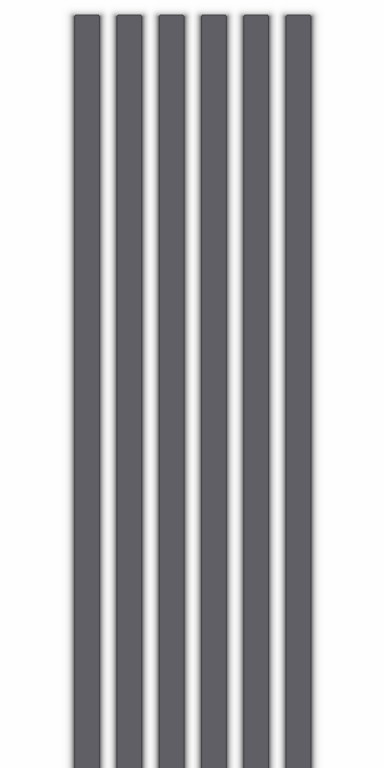
Give the GLSL for this pattern, as a WebGL 2 fragment shader.

```glsl
#version 300 es
precision highp float;
// Six tall grey bars with thin dark rims and soft shadows on white.

uniform vec2 u_resolution;
out vec4 fragColor;

// Lengths are fractions of the canvas width.
const float BAR_COUNT = 6.0;
const float PITCH = 0.1101;
const float CENTER_X = 0.502;
const float HALF_WIDTH = 0.0334;
const float TOP_MARGIN = 0.038;
const float CHAMFER = 0.004;
const float RIM_WIDTH = 0.0045;
const float SHADOW_SIZE = 0.0085;
const float SHADOW_FALLOFF = 1.2;
const float SHADOW_STRENGTH = 0.56;
const float SHADOW_DROP = 0.007;

const vec3 PAPER = vec3(0.996);
const vec3 BAR = vec3(0.380, 0.373, 0.400);
const vec3 RIM = vec3(0.235, 0.232, 0.245);

// Distance to a bar with cut top corners; q is the offset from its side and top.
float barDistance(vec2 q) {
    float cut = (q.x + q.y + CHAMFER) * 0.7071;
    return max(max(q.x, q.y), cut);
}

// Shadow opacity, dropped slightly below the bar top.
float shadowAmount(vec2 q) {
    float d = length(max(q + vec2(0.0, SHADOW_DROP), 0.0));
    return SHADOW_STRENGTH * exp(-pow(d / SHADOW_SIZE, SHADOW_FALLOFF));
}

void main() {
    vec2 p = gl_FragCoord.xy / u_resolution.x;
    float pixel = 1.0 / u_resolution.x;
    float top = u_resolution.y / u_resolution.x - TOP_MARGIN;

    // Offset from the nearest bar of the row
    float middle = 0.5 * (BAR_COUNT - 1.0);
    float index = clamp(round((p.x - CENTER_X) / PITCH + middle), 0.0, BAR_COUNT - 1.0);
    float barX = CENTER_X + (index - middle) * PITCH;
    vec2 q = vec2(abs(p.x - barX) - HALF_WIDTH, p.y - top);

    // Shadow on paper, then the rimmed bar
    vec3 color = PAPER * (1.0 - shadowAmount(q));
    float d = barDistance(q);
    vec3 face = mix(RIM, BAR, smoothstep(0.0, RIM_WIDTH, -d));
    float coverage = clamp(0.5 - d / pixel, 0.0, 1.0);
    fragColor = vec4(mix(color, face, coverage), 1.0);
}
```
